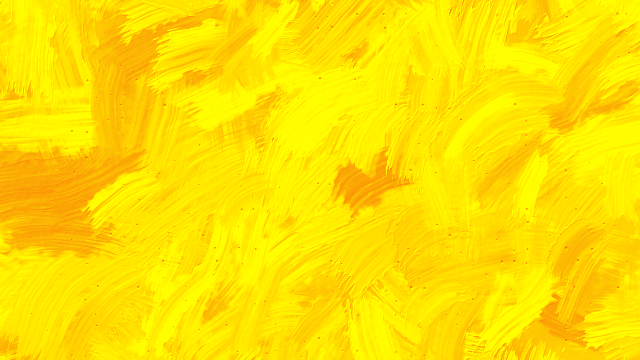
Write a Shadertoy shader that draws this texture.

```glsl
// Thick yellow oil paint: overlapping curved brush strokes with orange patches and bristle ridges.

vec3 hash3(vec2 p) {
    vec3 q = fract(p.xyx * vec3(0.1031, 0.1030, 0.0973));
    q += dot(q, q.yxz + 33.33);
    return fract((q.xxy + q.yzz) * q.zyx);
}

float noise(vec2 p) {
    vec2 i = floor(p), f = fract(p);
    f = f * f * (3.0 - 2.0 * f);
    float low = mix(hash3(i).x, hash3(i + vec2(1, 0)).x, f.x);
    float high = mix(hash3(i + vec2(0, 1)).x, hash3(i + vec2(1, 1)).x, f.x);
    return mix(low, high, f.y);
}

vec2 wobble(vec2 p) {
    return vec2(noise(p), noise(p + 57.3)) - 0.5;
}

// Returns the paint tone (its green level) and the height of its surface.
vec2 paint(vec2 p) {
    float ragged = noise(p * 26.0) + 0.6 * noise(p * 70.0) - 0.8;
    float crust = noise(p * 48.0 + 3.0) + 0.7 * noise(p * 110.0);
    float crusty = smoothstep(0.45, 0.75, noise(p * 4.5 + 33.0));
    p += 0.06 * wobble(p * 3.5) + 0.006 * wobble(p * 19.0);
    vec2 surface = vec2(0.70 + 0.15 * noise(p * 9.0), 0.0);

    // Layers run from broad strokes below to small dabs on top.
    for (int layer = 0; layer < 5; layer++) {
        float k = float(layer);
        float size = 0.52 * pow(0.72, k);
        vec2 home = floor(p / size);
        for (int j = -1; j <= 1; j++)
        for (int i = -1; i <= 1; i++) {
            vec2 cell = home + vec2(i, j);
            vec3 place = hash3(cell + 31.7 * k + 90.0);
            vec3 look = hash3(cell + 17.3 * k + 240.0);
            if (place.z > 1.0 - 0.18 * k) continue;

            // Stroke space: x along the stroke, y across it, bent into an arc.
            vec2 center = (cell + 0.5 + 0.55 * (place.xy - 0.5)) * size;
            float angle = 1.0 + 2.2 * (noise(center * 1.8 + 4.0) - 0.5) + 1.9 * (look.z - 0.5);
            float c = cos(angle), s = sin(angle);
            vec2 q = mat2(c, -s, s, c) * (p - center) / size;
            q.y += (0.2 + 0.5 * (look.x - 0.5)) * q.x * q.x;
            float halfWidth = 0.28 + 0.2 * look.y;
            vec2 edge = abs(q) - vec2(0.95, halfWidth);
            if (max(edge.x, edge.y) > 0.2) continue;

            // Bristle tracks fray the ends of the stroke.
            vec2 track = q * size + 40.0 * look.xy;
            float streak = noise(track * vec2(2.5, 28.0) + 5.0);
            float coarse = noise(track * vec2(4.0, 80.0));
            float fine = noise(track * vec2(11.0, 210.0) + 8.0);
            float bristle = 0.5 * coarse + 0.5 * fine;
            float dist = max(edge.x + 0.5 * bristle, edge.y + 0.1 * fine) + 0.16 * ragged;

            // Most strokes are yellow; orange ones gather in loose groups.
            float pick = hash3(cell + 71.0 + 13.0 * k).x;
            float tone = 0.85 + 0.165 * (1.0 - pow(look.y, 1.4));
            tone += 0.08 * (bristle - 0.5) - 0.13 * smoothstep(0.55, 0.95, streak);
            if (pick > 1.0 - 0.27 * smoothstep(0.2, 0.8, noise(center * 3.0 + 20.0)))
                tone = 0.62 + 0.16 * look.z + 0.18 * (bristle - 0.5) + 0.08 * (streak - 0.5);

            // Some strokes end crisply, others are blended into the wet paint.
            float blend = mix(0.04, 0.3, place.x * place.x);
            float cover = smoothstep(0.015, -blend, dist);
            cover *= mix(0.45, 1.0, smoothstep(0.2, 0.5, bristle));
            float rim = smoothstep(0.05, 0.0, abs(dist + 0.04)) * (1.0 - place.x);
            surface = mix(surface, vec2(tone, bristle + 0.7 * rim), cover);
        }
    }
    surface.y += 0.55 * crust * crusty;
    return surface;
}

// Shade of tiny air bubbles: a dark pit with a lit lower rim.
float bubbles(vec2 p) {
    float size = 0.036;
    vec2 cell = floor(p / size);
    vec3 r = hash3(cell + 130.0);
    vec2 q = p - (cell + 0.25 + 0.5 * r.xy) * size;
    float radius = 0.002 + 0.0035 * r.x * r.y;
    float present = step(r.z, 0.3 * smoothstep(0.3, 0.7, noise(p * 3.0 + 11.0)));
    float pit = smoothstep(radius, radius * 0.4, length(q));
    float lit = smoothstep(radius, radius * 0.4, length(q + vec2(-0.3, 1.0) * radius));
    return present * (0.12 * lit - 0.36 * pit);
}

void mainImage(out vec4 fragColor, in vec2 fragCoord) {
    vec2 p = fragCoord / iResolution.y;

    // Relief lighting from the upper left.
    vec2 surface = paint(p);
    float slope = surface.y - paint(p + vec2(-0.0024, 0.0032)).y;
    float tone = surface.x + 0.13 * clamp(slope, -1.0, 0.7);

    // Slow tonal drift, then surface grain and bubbles.
    tone += 0.07 * (noise(p * 3.5 + 70.0) - 0.5);
    tone += 0.025 * (noise(p * 170.0) - 0.5) + bubbles(p);
    tone = clamp(tone, 0.48, 0.995);

    float red = mix(0.985, 1.0, smoothstep(0.68, 0.86, tone));
    float blue = 0.02 * (1.0 - smoothstep(0.6, 0.88, tone));
    fragColor = vec4(red, tone, blue, 1.0);
}
```
